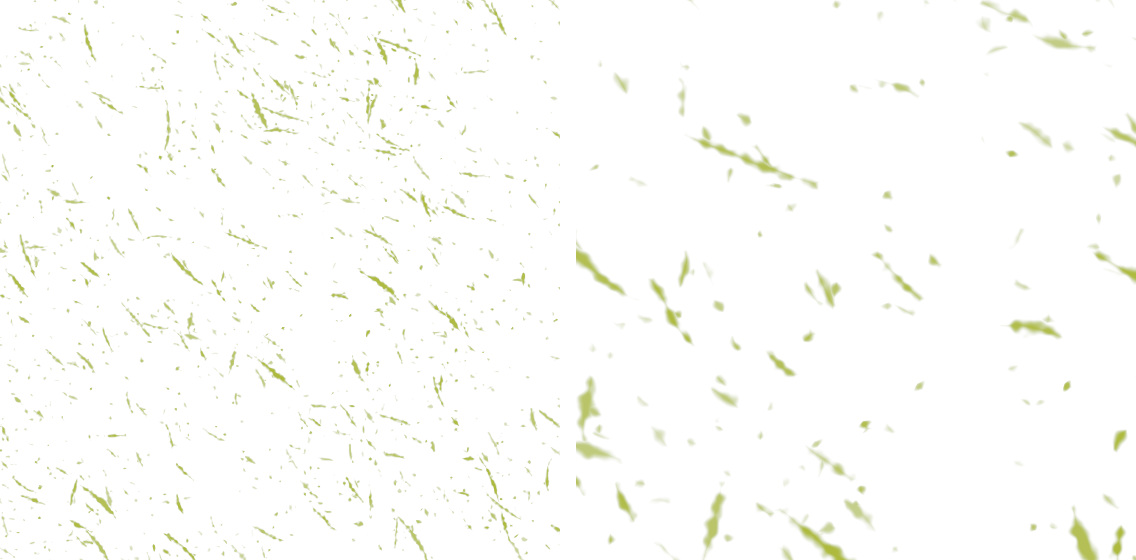
Left: the whole. Right: its middle third, enlarged.
This texture is drawn by a three.js fragment shader. Its source:

```glsl
// Sparse olive-green flecks and slim grass-like strokes on white paper.
// Three jittered grids (blades, chips, specks) share a clumping noise field,
// lean mostly down to the right, and get ragged outlines from fine grain.

varying vec2 vUv;

const vec3 PAPER = vec3(1.0);
const vec3 SAGE = vec3(0.60, 0.67, 0.44);    // tint of thin ink
const vec3 OLIVE = vec3(0.68, 0.73, 0.24);   // tint of full ink
const float EDGE = 0.0023;   // half width of the soft outline
const float LEAN = -0.84;    // mean direction in radians

// Sineless hash: two values in 0..1 from a cell and a seed
vec2 hash2(vec2 cell, float seed) {
  vec3 q = fract(vec3(cell.xyx + seed) * vec3(0.1031, 0.1030, 0.0973));
  q += dot(q, q.yzx + 33.33);
  return fract((q.xx + q.yz) * q.zy);
}

float valueNoise(vec2 p, float seed) {
  vec2 cell = floor(p);
  vec2 f = fract(p);
  vec2 u = f * f * (3.0 - 2.0 * f);
  float low = mix(hash2(cell, seed).x, hash2(cell + vec2(1.0, 0.0), seed).x, u.x);
  float high = mix(hash2(cell + vec2(0.0, 1.0), seed).x, hash2(cell + 1.0, seed).x, u.x);
  return mix(low, high, u.y);
}

// Share of cells that hold a mark near p
float clumping(vec2 p) {
  float field = 0.4 * valueNoise(p * 5.0, 11.3) + 0.6 * valueNoise(p * 18.0, 47.9);
  return mix(0.2, 1.0, smoothstep(0.27, 0.7, field));
}

// Signed distance to a bent blade, tapered at both ends
float bladeDistance(vec2 p, float angle, float halfLen, float halfWid, float skew) {
  float c = cos(angle);
  float s = sin(angle);
  vec2 q = vec2(c * p.x + s * p.y, c * p.y - s * p.x);
  float t = q.x / halfLen;
  q.y += skew * 0.12 * halfLen * (t * t - 0.4);
  float radius = halfWid * (1.0 - t * t) * (1.0 + 0.5 * skew * t);
  return max(abs(q.y) - radius, abs(q.x) - halfLen);
}

// Ink of one jittered grid; lens and wids are min-max half sizes
float scatter(vec2 p, float grid, float seed, vec2 lens, vec2 wids,
              float spread, float density, float faintest, float grain) {
  vec2 home = floor(p * grid);
  float ink = 0.0;
  for (int j = -1; j <= 1; j++) {
    for (int i = -1; i <= 1; i++) {
      vec2 cell = home + vec2(float(i), float(j));
      vec2 center = (cell + hash2(cell, seed)) / grid;
      vec2 pick = hash2(cell, seed + 17.7);
      vec2 size = hash2(cell, seed + 39.1);
      vec2 turn = hash2(cell, seed + 71.3);
      float angle = LEAN + spread * (turn.x + turn.y - 1.0);
      float halfLen = mix(lens.x, lens.y, size.x * size.x);
      float halfWid = mix(wids.x, wids.y, size.y * size.y);
      float d = bladeDistance(p - center, angle, halfLen, halfWid, pick.y * 2.0 - 1.0);
      float mark = 1.0 - smoothstep(-EDGE, EDGE, d + grain);
      float present = step(pick.x, density * clumping(center));
      float strength = mix(faintest, 1.0, fract(size.x * 7.0 + turn.y));
      ink = max(ink, present * mark * strength);
    }
  }
  return ink;
}

void main() {
  // Fine grain roughens outlines and breaks up thin tips
  float grain = (valueNoise(vUv * 200.0, 5.1) - 0.42) * 0.0042;
  vec2 wobble = vec2(valueNoise(vUv * 80.0, 23.7), valueNoise(vUv * 80.0, 61.9));
  vec2 p = vUv + (wobble - 0.5) * 0.0025;

  float blades = scatter(p, 10.0, 3.7, vec2(0.022, 0.050), vec2(0.0022, 0.0050), 0.95, 0.75, 0.8, grain);
  float chips = scatter(p, 20.0, 131.3, vec2(0.008, 0.026), vec2(0.0012, 0.0036), 1.1, 0.9, 0.6, grain);
  float specks = scatter(p, 46.0, 257.9, vec2(0.0015, 0.006), vec2(0.0006, 0.0026), 1.5, 0.75, 0.4, grain);

  // Thin ink is greyer than full ink
  float ink = max(blades, max(chips, specks));
  gl_FragColor = vec4(mix(PAPER, mix(SAGE, OLIVE, ink), ink), 1.0);
}
```
